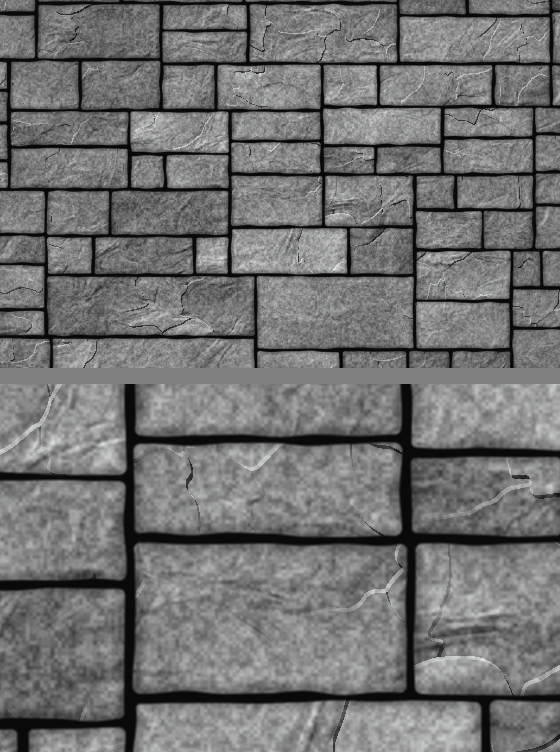
Top: the whole. Bottom: its middle third, enlarged.
This texture is drawn by a WebGL 2 fragment shader. Its source:

```glsl
#version 300 es
precision highp float;
// Dry-laid ashlar wall of rough grey stone with narrow black joints.
// A jittered pinwheel grid gives staggered blocks, which are split at random;
// tilted cellular facets, layered noise and fine grain shade each stone.

uniform vec2 u_resolution;
out vec4 outColor;

// All lengths are in canvas heights.
const vec2 BLOCK = vec2(0.43, 0.19);       // mean block before splitting
const float JITTER = 0.68;                 // joint shift, in blocks
const float SPLIT_CHANCE = 0.78;
const float GAP = 0.0042;                  // half width of a joint
const float CORNER = 0.010;
const float EDGE_WOBBLE = 0.005;
const float FACET_SCALE = 8.0;
const float FACET_SLOPE = 0.55;
const float RELIEF = 0.25;
const float GRAIN = 0.30;
const float STONE_TONE = 0.505;
const float TONE_SPREAD = 0.15;
const vec2 TO_LIGHT = vec2(-0.55, 0.83);
const vec3 TINT = vec3(0.996, 1.0, 1.004);
const vec3 JOINT_COLOR = vec3(0.035);

vec2 hash2(vec2 p) {
  vec3 q = fract(p.xyx * vec3(0.1031, 0.1030, 0.0973));
  q += dot(q, q.yzx + 33.33);
  return fract((q.xx + q.yz) * q.zy);
}

float noise(vec2 p) {
  vec2 i = floor(p), f = fract(p);
  f = f * f * (3.0 - 2.0 * f);
  float low = mix(hash2(i).x, hash2(i + vec2(1, 0)).x, f.x);
  float high = mix(hash2(i + vec2(0, 1)).x, hash2(i + vec2(1, 1)).x, f.x);
  return mix(low, high, f.y);
}

// Height of a tilted plane in the nearest cell; borders become fracture steps.
float facets(vec2 p) {
  vec2 base = floor(p);
  float nearest = 9.0, height = 0.0;
  for (int y = -1; y <= 1; y++)
    for (int x = -1; x <= 1; x++) {
      vec2 id = base + vec2(x, y);
      vec2 d = p - id - hash2(id);
      if (dot(d, d) < nearest) {
        nearest = dot(d, d);
        height = dot(d, hash2(id + 71.0) - 0.5);
      }
    }
  return height;
}

float relief(vec2 p, vec2 seed) {
  float angle = (seed.x - 0.5) * 2.4;
  mat2 turn = mat2(cos(angle), sin(angle), -sin(angle), cos(angle));
  vec2 q = turn * p * vec2(0.8, 1.0) + seed * 40.0;
  q += 0.012 * sin(q.yx * 31.0 + 2.0 * sin(q * 17.0));
  q += 0.05 * (vec2(noise(q * 17.0), noise(q * 17.0 + 9.0)) - 0.5);
  q += 0.018 * (vec2(noise(q * 52.0), noise(q * 52.0 + 5.0)) - 0.5);
  float broken = smoothstep(0.42, 0.80, noise(q * 5.0 + 3.0) + 0.25 * (seed.y - 0.5));
  float height = broken * FACET_SLOPE / FACET_SCALE * facets(q * FACET_SCALE);
  float amp = 0.011, freq = 14.0;
  for (int i = 0; i < 4; i++) {
    height += amp * noise(q * freq);
    amp *= 0.52;
    freq *= 2.1;
  }
  return height;
}

vec2 jointShift(vec2 corner) { return corner + (hash2(corner + 17.0) - 0.5) * JITTER; }

// Bounds of a pinwheel block: one corner pair sets rows, the other columns.
vec4 blockBounds(vec2 c) {
  vec2 a = jointShift(c), b = jointShift(c + vec2(1, 0));
  vec2 d = jointShift(c + vec2(0, 1)), e = jointShift(c + 1.0);
  bool even = mod(c.x + c.y, 2.0) < 0.5;
  return (even ? vec4(d.x, a.y, b.x, e.y) : vec4(a.x, b.y, e.x, d.y)) * BLOCK.xyxy;
}

// Finds the stone at p: its bounds, and a seed for its look.
vec4 findStone(vec2 p, out vec2 seed) {
  vec2 base = floor(p / BLOCK), id = base;
  vec4 box = blockBounds(base);
  for (int y = -1; y <= 1; y++)
    for (int x = -1; x <= 1; x++) {
      vec2 c = base + vec2(x, y);
      vec4 b = blockBounds(c);
      if (all(greaterThanEqual(p, b.xy)) && all(lessThan(p, b.zw))) { box = b; id = c; }
    }
  seed = hash2(id + 5.0);
  for (int k = 0; k < 3; k++) {
    vec2 size = box.zw - box.xy, h = hash2(seed * 91.0 + float(k) * 7.0);
    bool wide = size.x > 2.7 * size.y && size.x > 0.26;
    if (h.x > SPLIT_CHANCE || (!wide && size.y < 0.145)) break;
    int axis = wide ? 0 : 1;
    float cut = box[axis] + size[axis] * (wide ? mix(0.24, 0.76, h.y) : mix(0.36, 0.64, h.y));
    bool upper = p[axis] > cut;
    if (upper) box[axis] = cut; else box[axis + 2] = cut;
    seed = hash2(seed * 57.0 + (upper ? 13.0 : 29.0));
  }
  return box;
}

void main() {
  float px = 1.0 / u_resolution.y;
  vec2 p = gl_FragCoord.xy * px;
  vec2 seed;
  vec4 box = findStone(p + 2.0, seed) - 2.0;

  // Depth inside the rounded, slightly uneven outline
  vec2 q = abs(p - 0.5 * (box.xy + box.zw)) - 0.5 * (box.zw - box.xy) + CORNER;
  float depth = CORNER - length(max(q, 0.0)) - min(max(q.x, q.y), 0.0);
  depth += EDGE_WOBBLE * (noise(p * 28.0 + seed * 30.0) - 0.5);

  // Relief lit from the upper left
  float reach = 0.004;
  float slope = (relief(p, seed) - relief(p + TO_LIGHT * reach, seed)) / reach;
  float tone = STONE_TONE + TONE_SPREAD * (seed.y - 0.5);
  tone += RELIEF * clamp(slope, -1.2, 0.7);
  tone += 0.14 * (noise(p * 11.0 + seed * 20.0) - 0.5);
  tone += GRAIN * (0.5 * noise(p * 150.0) + 0.5 * noise(p * 310.0 + 40.0) - 0.5);

  // Lit top edge, shaded rim and darker canvas corners
  tone += 0.07 * smoothstep(0.022, 0.004, box.w - p.y);
  tone *= mix(0.72, 1.0, smoothstep(GAP, 0.017, depth));
  vec2 centred = gl_FragCoord.xy / u_resolution - 0.5;
  tone *= 1.09 - 0.5 * dot(centred, centred);

  float soft = max(0.0018, 0.8 * px);
  float face = smoothstep(GAP - soft, GAP + soft, depth);
  outColor = vec4(mix(JOINT_COLOR, clamp(tone, 0.04, 0.95) * TINT, face), 1.0);
}
```
